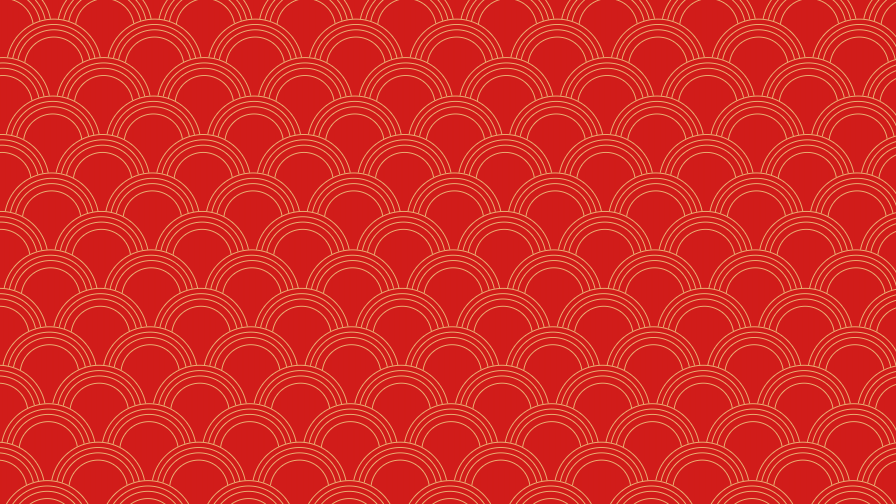
This pattern is drawn by a WebGL 1 fragment shader. Its source:

```glsl
precision highp float;
// Overlapping wave scales: staggered rows of four thin gold arches on red.
// Each pixel visits its nearby rows from back to front, and every arch
// covers what lies behind it before its own rings are drawn.

uniform vec2 u_resolution;

const float OUTER_RADIUS = 0.469;
const float LINE_WIDTH = 0.0093;

// Share of a pixel covered by a line whose middle is offset away.
float lineCoverage(float offset, float pixel) {
  float halfLine = 0.5 * LINE_WIDTH;
  float upper = min(offset + 0.5 * pixel, halfLine);
  float lower = max(offset - 0.5 * pixel, -halfLine);
  return max(upper - lower, 0.0) / pixel;
}

// Three close outer rings and one inner ring set further apart.
float archRings(float radius, float pixel) {
  float rings = lineCoverage(radius - OUTER_RADIUS, pixel);
  rings += lineCoverage(radius - 0.416, pixel);
  rings += lineCoverage(radius - 0.363, pixel);
  rings += lineCoverage(radius - 0.291, pixel);
  return min(rings, 1.0);
}

void main() {
  // One unit is the spacing of neighbouring arches in a row.
  float pixel = 5.006 / u_resolution.y;
  vec2 p = gl_FragCoord.xy * pixel;

  vec3 red = vec3(0.82, 0.11, 0.10);
  vec3 gold = vec3(0.92, 0.70, 0.46);
  vec3 color = red;

  float rowHeight = 0.382;
  float lowestApex = 0.232;
  float frontRow = floor((p.y - lowestApex) / rowHeight);

  for (int i = 0; i < 4; i++) {
    float row = frontRow + 3.0 - float(i);

    // Alternate rows move half a step, with a slight drift up the canvas.
    float shift = 0.469 + 0.5 * mod(row, 2.0) + 0.0055 * row;
    float x = fract(p.x - shift + 0.5) - 0.5;
    float y = p.y - (lowestApex + row * rowHeight - OUTER_RADIUS);

    // Straight legs below the centre keep each arch open at the bottom.
    float radius = length(vec2(x, max(y, 0.0)));
    float edge = radius - OUTER_RADIUS - 0.5 * LINE_WIDTH;
    float body = clamp(0.5 - edge / pixel, 0.0, 1.0);
    color = mix(color, red, body);
    color = mix(color, gold, archRings(radius, pixel));
  }

  gl_FragColor = vec4(color, 1.0);
}
```
